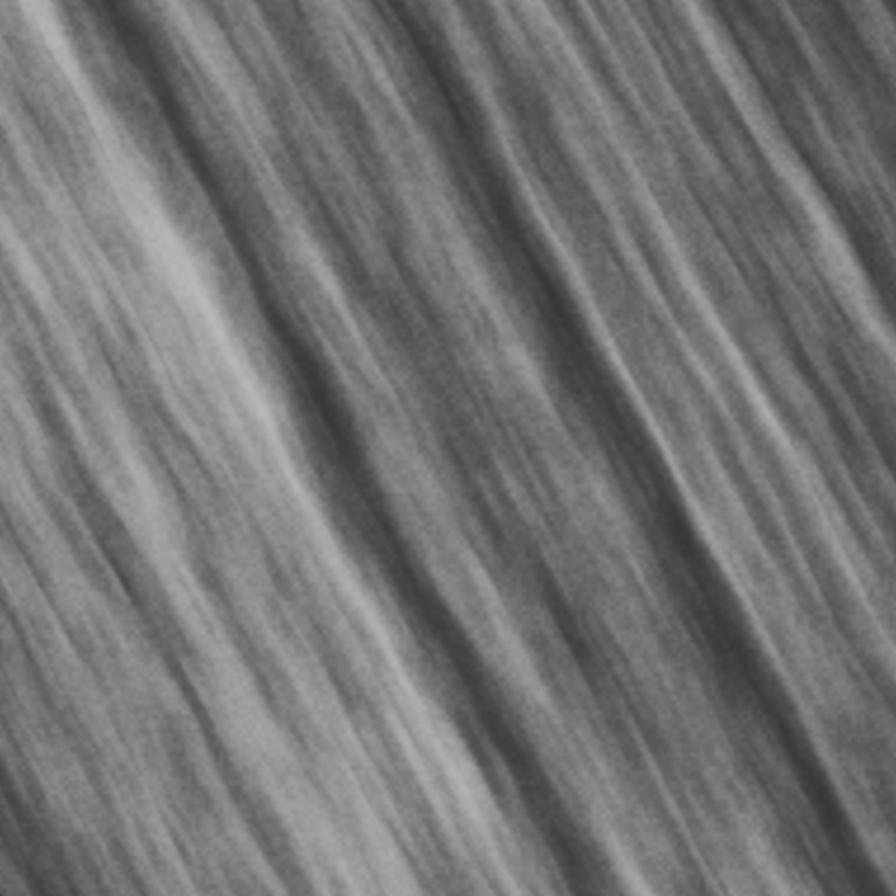
This texture is drawn by a WebGL 1 fragment shader. Its source:

```glsl
precision highp float;
// Grey fibrous surface: long slanted ridges and dark grooves running from upper left
// to lower right. A sheared coordinate measures the position across the fibres;
// waves, grooves, crests and stretched noise are summed along it.
uniform vec2 u_resolution;

const float SLANT = 0.525;         // sideways drift of a fibre per unit of height
const float RIDGE_PERIOD = 0.16;
const float MID_GREY = 0.47;

float hash(vec2 p) {
  vec3 q = fract(vec3(p.xyx) * 0.1031);
  q += dot(q, q.yzx + 33.33);
  return fract((q.x + q.y) * q.z);
}

float noise(vec2 p) {
  vec2 cell = floor(p);
  vec2 f = fract(p);
  f = f * f * (3.0 - 2.0 * f);
  float low = mix(hash(cell), hash(cell + vec2(1.0, 0.0)), f.x);
  float high = mix(hash(cell + vec2(0.0, 1.0)), hash(cell + vec2(1.0)), f.x);
  return mix(low, high, f.y);
}

// Noise centred on zero
float signedNoise(vec2 p) {
  return noise(p) - 0.5;
}

// Soft band with its peak of one at the centre
float band(float across, float centre, float width) {
  float d = (across - centre) / width;
  return exp(-d * d);
}

// Scattered bright crests, each sharp on one flank and soft on the other
float crests(vec2 fibre, float spacing, float seed) {
  float cell = floor(fibre.x / spacing);
  float sum = 0.0;
  for (int i = -1; i <= 1; i++) {
    float id = cell + float(i);
    float centre = (id + 0.2 + 0.6 * hash(vec2(id, seed))) * spacing;
    float d = (fibre.x - centre) / spacing;
    float strength = 0.2 + 0.8 * hash(vec2(id, seed + 7.0));
    float fade = 0.35 + 0.9 * noise(vec2(id * 3.7, fibre.y * 5.0 + seed));
    float width = d > 0.0 ? 0.10 : 0.24;
    sum += strength * fade * band(d, 0.0, width);
  }
  return sum;
}

// Streaks at three scales, stretched along the fibres, and short mottled flecks
float streaks(vec2 fibre) {
  float coarse = signedNoise(fibre * vec2(26.0, 3.0) + 11.0);
  float medium = signedNoise(fibre * vec2(55.0, 7.0) + 37.0);
  float fine = signedNoise(fibre * vec2(105.0, 17.0) + 71.0);
  float flecks = signedNoise(fibre * vec2(45.0, 22.0) + 53.0);
  return 0.15 * coarse + 0.14 * medium + 0.10 * fine + 0.07 * flecks;
}

// Even speckle at two sizes, without direction
float grain(vec2 uv) {
  return 0.6 * signedNoise(uv * 190.0) + 0.4 * signedNoise(uv.yx * 110.0 + 9.0);
}

// Compresses extremes smoothly around the middle grey
float softLimit(float value) {
  float d = (value - MID_GREY) / 0.25;
  return MID_GREY + 0.25 * d / sqrt(1.0 + 0.5 * d * d);
}

void main() {
  vec2 uv = gl_FragCoord.xy / u_resolution;

  // Position across and along the fibres, fanning out a little to the right
  float along = 1.0 - uv.y;
  vec2 fibre = vec2(uv.x - SLANT * along, along);
  fibre.x -= 0.035 * along * smoothstep(0.45, 0.75, fibre.x);

  // Gentle bends and small kinks
  fibre.x += 0.010 * signedNoise(fibre * vec2(3.0, 2.2) + 5.0);
  fibre.x += 0.007 * signedNoise(fibre * vec2(14.0, 9.0) + 23.0);
  fibre.x += 0.006 * signedNoise(fibre * vec2(28.0, 20.0) + 41.0);
  float across = fibre.x;

  // Broad light area and regular ridges in the middle
  float grey = 0.435 + 0.12 * band(across, -0.08, 0.22);
  float relief = mix(0.3, 1.0, smoothstep(-0.1, 0.15, across));
  relief *= 1.0 - smoothstep(0.42, 0.54, across);
  grey -= 0.085 * relief * cos(6.2832 * (across - 0.12) / RIDGE_PERIOD);

  // Smooth light strip beside the first of the deep grooves
  grey += 0.06 * band(across, 0.045, 0.035);
  grey -= 0.17 * band(across, 0.12, 0.024);
  grey -= 0.16 * band(across, 0.44, 0.032);
  grey -= 0.17 * band(across, -0.47, 0.040);

  // Darker area on the right, crossed by two light ridges
  grey -= 0.06 * smoothstep(0.48, 0.56, across);
  for (int i = 0; i < 2; i++) {
    grey += 0.17 * band(across, 0.605 + 0.165 * float(i), 0.024 - 0.010 * float(i));
  }

  // Crests, streaks and speckle
  grey += 0.10 * crests(fibre, 0.085, 3.0);
  grey += 0.10 * crests(fibre, 0.045, 19.0) - 0.03;
  grey += streaks(fibre);
  grey += 0.09 * grain(uv);

  gl_FragColor = vec4(vec3(softLimit(grey)), 1.0);
}
```
